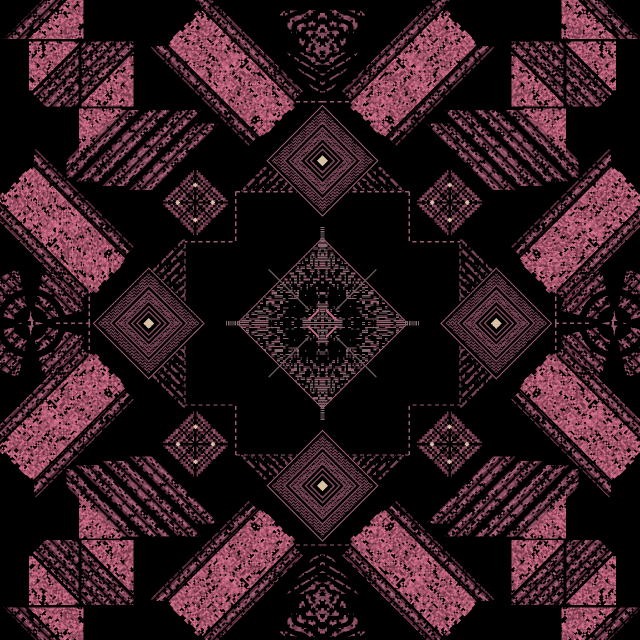
Reproduce this pattern procedurally as a Shadertoy shader.

```glsl
// Mirrored woven textile: rose diagonal bars, nested diamonds and a lace lozenge on black.

const vec3 ROSE = vec3(.86, .46, .57);
const vec3 MAUVE = vec3(.62, .36, .44);
const vec3 PLUM = vec3(.3, .12, .18);
const vec3 ASH = vec3(.5, .42, .43);
const vec3 CREAM = vec3(.85, .76, .64);

float hash(vec2 c) {
  vec3 k = fract(c.xyx * .1031);
  k += dot(k, k.yzx + 33.33);
  return fract((k.x + k.y) * k.z);
}

float within(float x, float lo, float hi) { return step(lo, x) * step(x, hi); }
float taxi(vec2 p) { return abs(p.x) + abs(p.y); }
float dash(float x, float period) { return step(fract(x / period), .55); }
void paint(inout vec3 col, vec3 tint, float mask) { col = mix(col, tint, mask); }

// Dense bright cloth; s = (along, across)
vec3 brocade(vec2 s) {
  float fine = hash(floor(s / 3.));
  float brick = hash(floor(s / vec2(10, 6)) + 7.);
  return mix(PLUM, ROSE, .2 + .8 * fine) * step(.22, .65 * brick + .35 * fine);
}

// Dark cloth of thin dashed rows; s = (along, across)
vec3 threads(vec2 s) {
  float fine = hash(floor(s / vec2(3.4, 3)));
  float row = fract(s.y / 15.);
  vec3 tint = mix(PLUM, MAUVE, fine * (within(row, .3, .75) + .25));
  return tint * step(.32, fine) * step(.16, row);
}

// Diagonal bar: bright core between two clipped dark borders
void bar(inout vec3 col, vec2 q) {
  vec2 s = vec2(q.x + q.y, q.x - q.y + 190.);
  float wobble = 10. * hash(vec2(floor(s.y / 9.), 3));
  float borders = within(abs(s.y), 44., 65.) * within(s.x, 302., 540.);
  borders *= s.y > 0. ? step(q.y, 333.) : step(266., q.y);
  paint(col, threads(s), borders);
  paint(col, brocade(s), within(s.x, 292. + wobble, 525. - wobble) * step(abs(s.y), 41.));
}

void nestedDiamond(inout vec3 col, vec2 p) {
  float d = taxi(p);
  float zigzag = step(.4, fract((p.y + abs(mod(p.x, 5.) - 2.5)) / 3.6));
  paint(col, vec3(0), step(d, 68.));
  paint(col, MAUVE * .8, step(fract(d / 6.4), .38) * within(d, 10., 48.));
  paint(col, MAUVE * .7, zigzag * max(within(d, 26., 38.), within(d, 48., 61.)));
  paint(col, MAUVE, within(d, 65.5, 67.2));
  paint(col, CREAM, step(d, 6.5));
}

void clover(inout vec3 col, vec2 p) {
  p = abs(p);
  float d = taxi(floor(p / 3.) * 3.);
  float petal = step(d, 39.) * step(1.5, min(p.x, p.y)) * step(1.5, abs(p.x - p.y));
  paint(col, mix(PLUM, MAUVE, hash(floor(p / 2.6))), petal * step(.35, fract(d / 7.5)));
  paint(col, CREAM, step(min(taxi(p - vec2(0, 21)), taxi(p - vec2(21, 0))), 3.));
}

// Central lozenge of mirrored dashes with whiskers
void lace(inout vec3 col, vec2 q) {
  float d = taxi(q), lo = min(q.x, q.y), hi = max(q.x, q.y);
  float density = .48 * smoothstep(48., 76., d) + .3 * smoothstep(10., 2., lo);
  density += .5 * smoothstep(34., 10., length(q));
  float fleck = hash(floor(vec2(hi / 3.4, lo / 1.9)) + 11.);
  float stitch = step(fleck, density) * step(.28, fract(q.y / 1.9));
  paint(col, mix(MAUVE, ASH, hash(floor(q / 5.))), stitch * step(d, 101.));
  paint(col, MAUVE, within(d, 101.5, 103.));
  paint(col, ROSE * .9, within(d, 19., 22.) * step(4., lo));
  paint(col, ASH, dash(hi, 2.6) * step(lo, 2.5) * within(hi, 98., 117.));
  paint(col, ASH * .8, step(hi - lo, 1.2) * within(hi, 16., 65.));
}

// Dashed line along x at height y
float seam(vec2 p, float y, float x0, float x1) {
  return step(abs(p.y - y), .8) * within(p.x, x0, x1) * dash(p.x, 9.);
}

// Stepped frame around the lozenge and seams at the rim
void seams(inout vec3 col, vec2 q) {
  float m = seam(q, 158., 0., 104.) + seam(q, 98., 104., 165.);
  m += seam(q.yx, 104., 98., 158.) + seam(q.yx, 165., 0., 98.);
  m += seam(q, 0., 276., 320.) + seam(q.yx, 280., 0., 50.) + seam(q, 266., 0., 60.);
  paint(col, MAUVE, min(m, 1.));
}

// Slanted strips, then the patchwork block in each corner
void corners(inout vec3 col, vec2 q) {
  float sum = q.x + q.y, diff = q.x - q.y;
  vec2 s = vec2(diff, sum);
  for (int i = 0; i < 4; i++) {
    float k = float(i), across = sum - 362. - 37. * k;
    float ends = within(q.y, 160. + 5. * k, min(240. + 16. * k, 256.));
    paint(col, threads(vec2(diff, across)), within(across, 0., 30.) * ends * step(q.x, 307.));
  }
  float block = within(q.x, 227., 352.) * within(q.y, 260., 338.) * step(diff, 72.);
  block *= step(2., abs(q.x - 291.)) * step(2.5, abs(abs(sum - 590.) - 35.));
  paint(col, mix(brocade(s), threads(s), within(sum, 556., 624.)), block);
  float flaps = step(q.x, 292.) * step(q.y, 258.) * step(497., sum);
  flaps += step(287., q.x) * step(341., q.y) * step(sum, 694.);
  paint(col, brocade(s), flaps);
  paint(col, threads(s), within(sum, 699., 724.) * step(341., q.y));
}

// Fringes near the diamonds and ornaments at the canvas edges
void ornaments(inout vec3 col, vec2 q) {
  float sum = q.x + q.y, diff = q.x - q.y, fleck = hash(floor(q / 2.8));
  float fringe = max(step(158., q.y) * step(sum, 262.), step(165., q.x) * step(sum, 268.));
  paint(col, MAUVE * .75, fringe * step(fract(sum / 11.), .4) * step(.4, fleck));

  vec2 top = q - vec2(0, 338);
  float fan = within(top.y, -28., 38.) * step(q.x, 12. + .65 * (top.y + 28.));
  float scallop = step(0., sin(length(top) * .5 + 2. * cos(6. * atan(top.y, top.x + .01))));
  paint(col, mix(PLUM, MAUVE, fleck), fan * scallop * step(.4, fleck));
  float chevron = within(q.y, 268., 325.) * step(q.x, .7 * (q.y - 264.));
  chevron *= step(fract((q.y - .6 * q.x) / 11.), .25);
  paint(col, MAUVE * .8, max(chevron, step(abs(length(top) - 9.), 2.)) * step(.3, fleck));

  vec2 side = q - vec2(350, 0);
  float r = length(side), turn = abs(sin(2. * atan(side.y, side.x + .01)));
  float leaf = max(within(r, 21., 34.), within(r, 42., 66.)) * step(.45, turn);
  paint(col, threads(vec2(sum, diff)), leaf * step(262., diff) * step(280., q.x));
  paint(col, MAUVE, step(r, 5. + 10. * pow(1. - turn, 3.)) * step(.3, fleck));
}

vec3 textile(vec2 uv) {
  vec2 q = abs(uv * 768. - vec2(387, 380));
  vec3 col = vec3(.005, 0, .005);
  ornaments(col, q);
  bar(col, q);
  bar(col, q.yx - vec2(3, 13));
  corners(col, q);
  seams(col, q);
  nestedDiamond(col, q - vec2(0, 195));
  nestedDiamond(col, q - vec2(208.5, 0));
  clover(col, q - vec2(152.5, 145));
  lace(col, q);
  return col;
}

void mainImage(out vec4 fragColor, in vec2 fragCoord) {
  // Supersampling smooths every edge
  vec3 total = vec3(0);
  for (int i = 0; i < 4; i++) {
    vec2 jitter = vec2(i % 2, i / 2) * .5 - .25;
    total += textile((fragCoord + jitter) / iResolution.xy);
  }
  fragColor = vec4(total / 4., 1);
}
```
